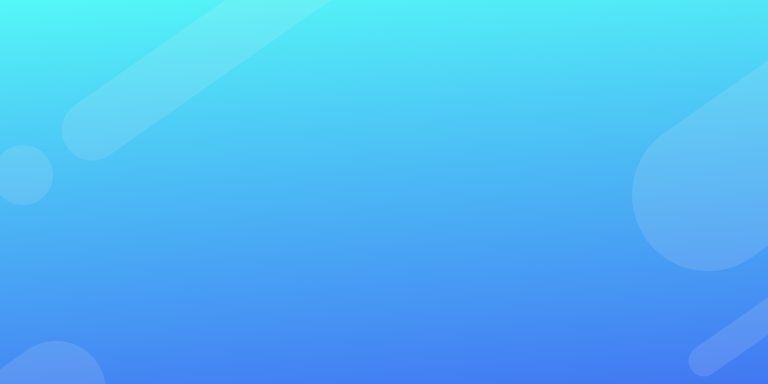
Write a Shadertoy shader that draws this background.

```glsl
// Cyan to blue gradient backdrop with translucent slanted capsules.

const vec3 TOP_COLOR = vec3(0.33, 0.975, 0.97);
const vec3 BOTTOM_COLOR = vec3(0.26, 0.47, 0.95);
const vec3 OVERLAY_COLOR = vec3(0.93, 0.92, 0.95);
const float OVERLAY_ALPHA = 0.13;
const float GRADIENT_TILT = 0.07;   // extra descent per unit of x
const float GRADIENT_EASE = 0.93;   // below 1 favours the bottom color
const float SLANT = radians(35.0);  // shared capsule direction

// Each capsule: round end (x, y), radius, signed length along the slant.
const int CAPSULE_COUNT = 5;
const vec4 CAPSULES[CAPSULE_COUNT] = vec4[CAPSULE_COUNT](
    vec4(0.240,  0.661, 0.079,  1.0),
    vec4(0.060,  0.544, 0.078,  0.0),
    vec4(1.844,  0.492, 0.198,  1.0),
    vec4(1.833,  0.060, 0.040,  1.0),
    vec4(0.146, -0.018, 0.130, -1.0)
);

// Signed distance to a capsule lying along a unit axis.
float capsuleDistance(vec2 p, vec4 capsule, vec2 axis) {
    vec2 offset = p - capsule.xy;
    float along = clamp(dot(offset, axis), min(capsule.w, 0.0), max(capsule.w, 0.0));
    return length(offset - axis * along) - capsule.z;
}

// Slightly tilted vertical gradient.
vec3 backdrop(vec2 p, float aspect) {
    float descent = (1.0 - p.y + GRADIENT_TILT * p.x) / (1.0 + GRADIENT_TILT * aspect);
    return mix(TOP_COLOR, BOTTOM_COLOR, pow(clamp(descent, 0.0, 1.0), GRADIENT_EASE));
}

void mainImage(out vec4 fragColor, in vec2 fragCoord) {
    // Canvas height is one unit.
    vec2 p = fragCoord / iResolution.y;
    float pixel = 1.0 / iResolution.y;
    vec3 color = backdrop(p, iResolution.x / iResolution.y);

    // Translucent capsules with smooth edges.
    vec2 axis = vec2(cos(SLANT), sin(SLANT));
    for (int i = 0; i < CAPSULE_COUNT; i++) {
        float edge = capsuleDistance(p, CAPSULES[i], axis);
        float coverage = 1.0 - smoothstep(-0.75 * pixel, 0.75 * pixel, edge);
        color = mix(color, OVERLAY_COLOR, OVERLAY_ALPHA * coverage);
    }

    fragColor = vec4(color, 1.0);
}
```
